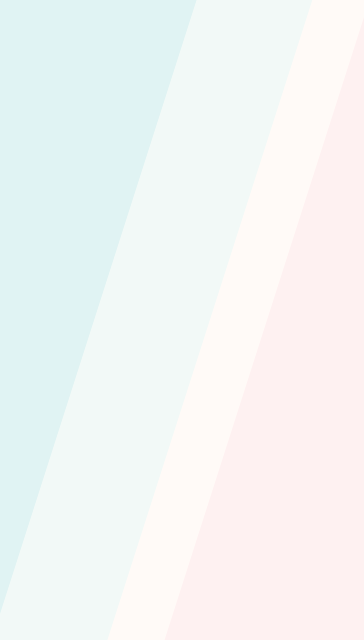
A Shadertoy shader for this background:

```glsl
// Blends to the next band where the slanted position passes the edge
vec3 addBand(vec3 base, vec3 band, float position, float edge) {
    float blur = 0.6 / iResolution.x;
    return mix(base, band, smoothstep(edge - blur, edge + blur, position));
}

void mainImage(out vec4 fragColor, in vec2 fragCoord) {
    vec2 uv = fragCoord / iResolution.xy;

    // Horizontal position sheared so that every band edge is constant
    float position = uv.x - 0.563 * uv.y;

    // Bands from left to right
    vec3 teal = vec3(0.878, 0.953, 0.951);
    vec3 mint = vec3(0.949, 0.977, 0.969);
    vec3 cream = vec3(1.0, 0.981, 0.969);
    vec3 blush = vec3(0.998, 0.945, 0.945);

    vec3 color = addBand(teal, mint, position, -0.023);
    color = addBand(color, cream, position, 0.295);
    color = addBand(color, blush, position, 0.452);

    fragColor = vec4(color, 1.0);
}
```
